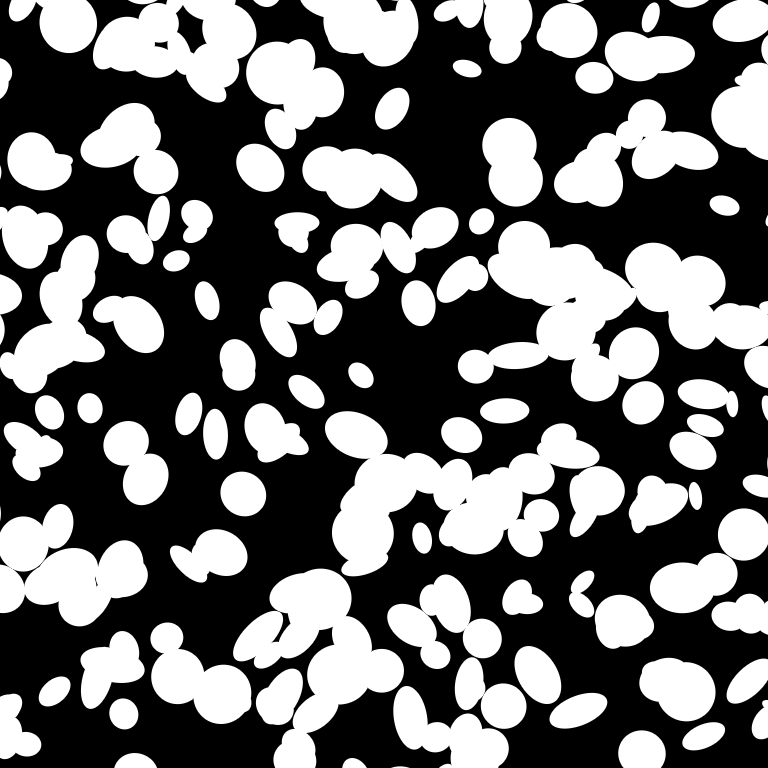
Give the GLSL for this pattern, as a Shadertoy shader.

```glsl
// Integer hash: three independent values in 0..1
vec3 hash3(ivec3 key) {
    uvec3 v = uvec3(key + 64) * 1664525u + 1013904223u;
    v.x += v.y * v.z; v.y += v.z * v.x; v.z += v.x * v.y;
    v ^= v >> 16u;
    v.x += v.y * v.z; v.y += v.z * v.x; v.z += v.x * v.y;
    return vec3(v >> 8u) / 16777216.0;
}

// Approximate signed distance to an ellipse with the given semi-axes
float ellipseDistance(vec2 p, vec2 radii) {
    float k = length(p / radii);
    float slope = length(p / (radii * radii));
    return k * (k - 1.0) / max(slope, 1e-5);
}

// Union of randomly placed, sized and turned ellipses
float grainDistance(vec2 p) {
    const float cells = 4.0;
    const int grainsPerCell = 16;
    ivec2 corner = ivec2(floor(p * cells - 0.5));
    float nearest = 1.0;

    // The four closest cells hold every grain that can reach p
    for (int n = 0; n < 4; n++) {
        ivec2 cell = corner + ivec2(n & 1, n >> 1);
        for (int i = 0; i < grainsPerCell; i++) {
            vec3 place = hash3(ivec3(cell, i));
            vec3 form = hash3(ivec3(cell, i + 100));

            vec2 center = (vec2(cell) + place.xy) / cells;
            float angle = 3.14159 * place.z;
            float major = mix(0.017, 0.043, form.x);
            float minor = major * mix(0.42, 1.0, form.y);

            float c = cos(angle), s = sin(angle);
            vec2 local = mat2(c, -s, s, c) * (p - center);
            nearest = min(nearest, ellipseDistance(local, vec2(major, minor)));
        }
    }
    return nearest;
}

void mainImage(out vec4 fragColor, in vec2 fragCoord) {
    float d = grainDistance(fragCoord / iResolution.y);

    // White grains on black, edge softened over one pixel
    float coverage = clamp(0.5 - d * iResolution.y, 0.0, 1.0);
    fragColor = vec4(vec3(coverage), 1.0);
}
```
